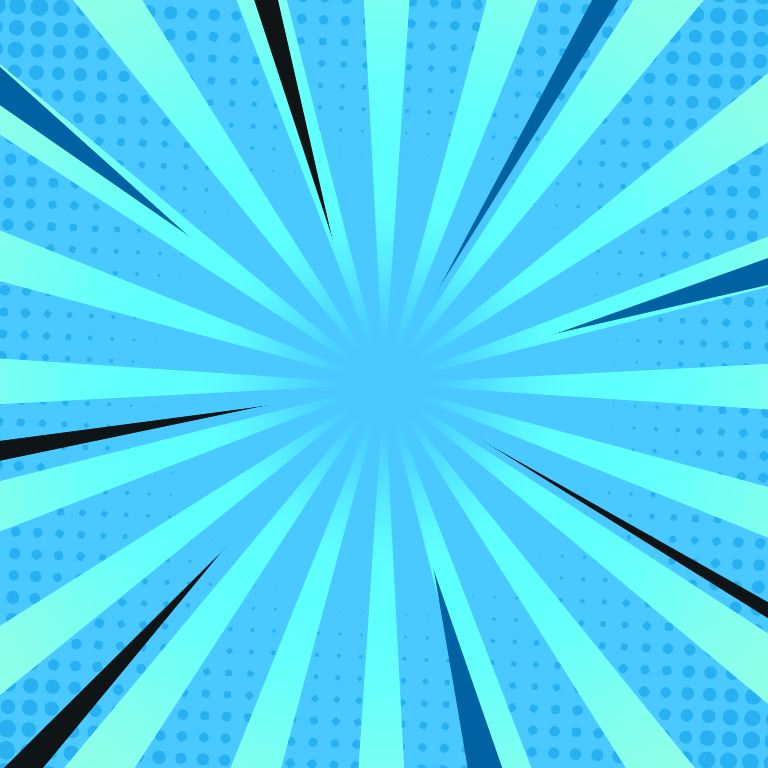
Write a Shadertoy shader that draws this background.

```glsl
// Comic burst: cyan rays over a blue halftone field, with dark speed spikes.

const float PI = 3.14159265;
const vec3 SKY = vec3(0.285, 0.79, 1.0);
const vec3 DOT = vec3(0.155, 0.69, 0.945);
const vec3 CYAN = vec3(0.37, 1.0, 1.0);
const vec3 MINT = vec3(0.56, 1.0, 0.91);
const vec3 NAVY = vec3(0.0, 0.38, 0.64);
const vec3 INK = vec3(0.06, 0.08, 0.09);

const int SPIKES = 8;
const int NAVY_SPIKES = 4;

// Spike tips, and the two points where each spike leaves the canvas.
const vec2 TIPS[SPIKES] = vec2[SPIKES](
    vec2(0.244, 0.694), vec2(0.574, 0.629), vec2(0.725, 0.566), vec2(0.565, 0.257),
    vec2(0.432, 0.692), vec2(0.642, 0.418), vec2(0.288, 0.281), vec2(0.341, 0.471));
const vec4 ENDS[SPIKES] = vec4[SPIKES](
    vec4(0.0, 0.913, 0.0, 0.863), vec4(0.771, 1.0, 0.805, 1.0),
    vec4(1.0, 0.664, 1.0, 0.629), vec4(0.609, 0.0, 0.654, 0.0),
    vec4(0.331, 1.0, 0.362, 1.0), vec4(1.0, 0.216, 1.0, 0.195),
    vec4(0.005, 0.0, 0.056, 0.0), vec4(0.0, 0.426, 0.0, 0.400));

float hash(vec2 p) {
    return fract(sin(dot(p, vec2(127.1, 311.7))) * 43758.5);
}

mat2 rotation(float a) {
    return mat2(cos(a), sin(a), -sin(a), cos(a));
}

float cross2(vec2 a, vec2 b) {
    return a.x * b.y - a.y * b.x;
}

// Coverage of a shape from its signed distance.
float fill(float d, float pixel) {
    return 1.0 - smoothstep(-0.6 * pixel, 0.6 * pixel, d);
}

// Distance to an open wedge starting at the tip, through points a and b.
float wedge(vec2 p, vec2 tip, vec2 a, vec2 b) {
    vec2 da = normalize(a - tip);
    vec2 db = normalize(b - tip);
    float side = sign(cross2(da, db));
    return -side * min(side * side * cross2(da, p - tip) * 1.0,
                       cross2(p - tip, db)) * step(0.0, side)
           + step(side, 0.0) * max(cross2(da, p - tip), cross2(p - tip, db));
}

// Distance to evenly spaced rays around the centre.
float rays(vec2 q, float count, float halfAngle, float turn) {
    float sector = 2.0 * PI / count;
    float a = mod(atan(q.y, q.x) - turn + 0.5 * sector, sector) - 0.5 * sector;
    return (abs(a) - halfAngle) * length(q);
}

// Halftone grid: dots grow outward, and the small ones turn squarish.
float halftone(vec2 q, float pitch, float pixel) {
    mat2 tilt = rotation(0.045);
    vec2 g = tilt * q / pitch;
    vec2 cell = floor(g);
    float r = length((cell + 0.5) * pitch);
    float size = min(0.0265 * (r - 0.26), 0.0122);
    size *= 0.9 + 0.2 * hash(cell + 7.0);
    vec2 d = rotation(hash(cell) * PI) * (fract(g) - 0.5) * pitch;
    float box = max(abs(d.x), abs(d.y)) * 1.12;
    float roundness = smoothstep(0.003, 0.009, size);
    float dist = mix(max(box, length(d) * 0.88), length(d), roundness);
    return fill(dist - size, pixel) * smoothstep(0.0005, 0.0015, size);
}

void mainImage(out vec4 fragColor, in vec2 fragCoord) {
    float pixel = 1.0 / min(iResolution.x, iResolution.y);
    vec2 q = (fragCoord - 0.5 * iResolution.xy) * pixel;
    vec2 p = q + 0.5;
    float r = length(q);

    // Halftone field
    vec3 color = mix(SKY, DOT, halftone(q, 0.0285, pixel));

    // Rays fade in from the centre and turn mint at the rim
    vec3 rayColor = mix(CYAN, MINT, smoothstep(0.3, 0.66, r));
    float fade = smoothstep(0.03, 0.25, r);
    float ray = fill(rays(q, 20.0, radians(3.4), radians(-0.4)), pixel);
    color = mix(color, mix(SKY, rayColor, fade), ray * smoothstep(0.04, 0.08, r));

    // Speed spikes
    for (int i = 0; i < SPIKES; i++) {
        float d = wedge(p, TIPS[i], ENDS[i].xy, ENDS[i].zw);
        color = mix(color, i < NAVY_SPIKES ? NAVY : INK, fill(d, pixel));
    }

    fragColor = vec4(color, 1.0);
}
```
